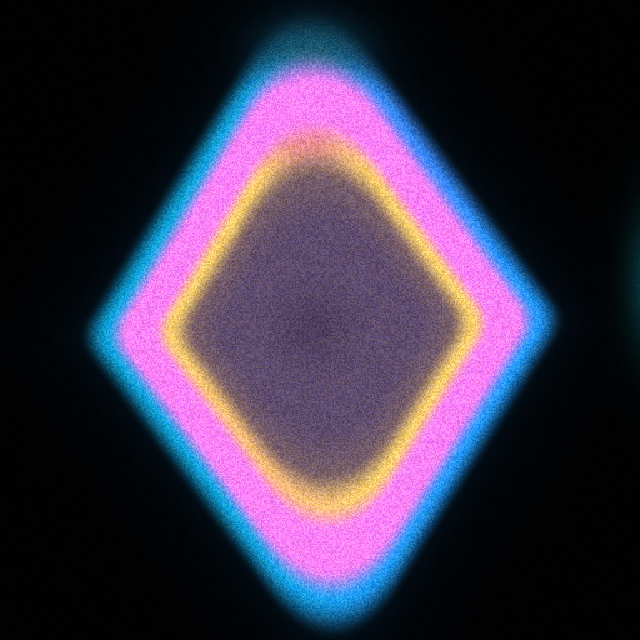
Give the GLSL for this background, as a Shadertoy shader.

```glsl
// Inward distance from the line a-b, positive on its right side
float edgeDistance(vec2 p, vec2 a, vec2 b) {
    vec2 along = normalize(b - a);
    return dot(p - a, vec2(along.y, -along.x));
}

float smoothMin(float a, float b, float k) {
    float h = max(k - abs(a - b), 0.0) / k;
    return min(a, b) - 0.25 * k * h * h;
}

vec3 hash32(vec2 p) {
    vec3 q = fract(p.xyx * vec3(0.1031, 0.1030, 0.0973));
    q += dot(q, q.yxz + 33.33);
    return fract((q.xxy + q.yzz) * q.zyx);
}

// Skewed diamond with blunt top and bottom, tighter side corners
float diamondDepth(vec2 p) {
    vec2 left = vec2(0.139, 0.473), top = vec2(0.478, 1.033);
    vec2 right = vec2(0.868, 0.501), bottom = vec2(0.526, -0.043);
    float upper = smoothMin(edgeDistance(p, left, top), edgeDistance(p, top, right), 0.18);
    float lower = smoothMin(edgeDistance(p, right, bottom), edgeDistance(p, bottom, left), 0.18);
    return smoothMin(upper, lower, 0.035);
}

void mainImage(out vec4 fragColor, in vec2 fragCoord) {
    vec2 p = (fragCoord - 0.5 * iResolution.xy) / min(iResolution.x, iResolution.y) + 0.5;
    float depth = diamondDepth(p);
    float across = smoothstep(0.3, 0.7, p.x);
    float topFade = smoothstep(0.83, 0.93, p.y) * exp(-pow((p.x - 0.49) / 0.11, 2.0));

    // Band colours shift around the diamond
    vec3 rim = mix(vec3(0.06, 0.66, 0.88), vec3(0.14, 0.62, 1.0), across);
    rim = mix(rim, vec3(0.3, 0.5, 1.0), 0.6 * across * smoothstep(0.5, 0.8, p.y));
    rim = mix(rim, vec3(0.12, 0.37, 0.46), topFade);
    vec3 magenta = vec3(1.0, 0.51, 0.99);
    vec3 gold = mix(vec3(1.0, 0.73, 0.5), vec3(1.0, 0.83, 0.42), smoothstep(0.25, 0.5, p.y + 0.3 * across));
    gold = mix(gold, vec3(0.92, 0.55, 0.57), smoothstep(0.69, 0.78, p.y) * exp(-pow((p.x - 0.48) / 0.07, 2.0)));
    vec3 core = mix(vec3(0.31, 0.25, 0.37), vec3(0.37, 0.3, 0.43), smoothstep(0.0, 0.1, length(p - vec2(0.49, 0.49))));

    // Dark surround with a faint halo, then bands from the rim inwards
    vec3 color = vec3(0.003, 0.005, 0.008) + vec3(0.01, 0.07, 0.12) * exp(-28.0 * max(-depth, 0.0));
    color = mix(color, rim, smoothstep(-0.022, 0.018 + 0.02 * topFade, depth));
    color = mix(color, magenta, smoothstep(0.013, 0.043 + 0.012 * topFade, depth));
    color = mix(color, gold, smoothstep(0.073, 0.1, depth));
    color = mix(color, vec3(0.47, 0.37, 0.41), smoothstep(0.096, 0.13, depth));
    color = mix(color, core, smoothstep(0.12, 0.17, depth));

    // Teal mist above the top and a glow at the right border
    vec2 mist = (p - vec2(0.49, 0.93)) / vec2(0.09, 0.045);
    color += vec3(0.02, 0.1, 0.12) * exp(-dot(mist, mist)) * (1.0 - smoothstep(0.0, 0.04, depth));
    vec2 glow = (p - vec2(1.03, 0.56)) / vec2(0.045, 0.11);
    color += vec3(0.03, 0.28, 0.31) * exp(-dot(glow, glow));

    // Fine grain: shared brightness plus a yellow-blue tint, strongest on lit parts
    vec3 grain = hash32(floor(p * 512.0)) - 0.5;
    float light = dot(color, vec3(0.3, 0.5, 0.2));
    color += (grain.x * 0.22 + grain.y * vec3(0.08, 0.04, -0.12)) * sqrt(light) * smoothstep(0.0, 0.3, light);
    color += grain.z * 0.012;
    fragColor = vec4(clamp(color, 0.0, 1.0), 1.0);
}
```
